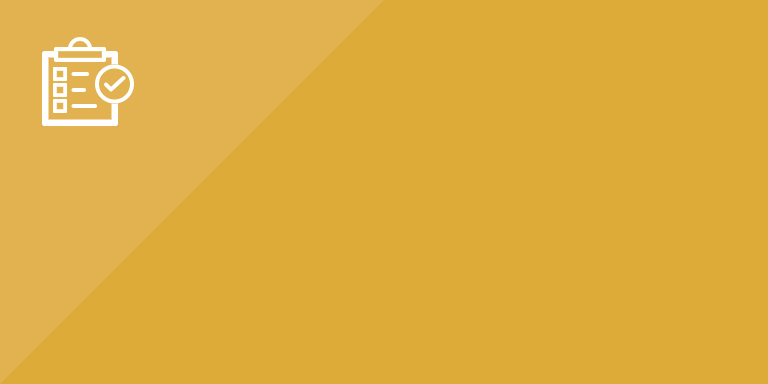
This background is drawn by a Shadertoy shader. Its source:

```glsl
// A gold field whose upper left corner is a paler triangle, carrying a
// white checklist icon. The icon is a union of distance functions on a
// grid with 384 units to the canvas height, y pointing down.

float box(vec2 p, vec2 halfSize, float radius) {
    vec2 d = abs(p) - halfSize + radius;
    return length(max(d, 0.0)) + min(max(d.x, d.y), 0.0) - radius;
}

float segment(vec2 p, vec2 a, vec2 b) {
    vec2 ab = b - a;
    return length(p - a - ab * clamp(dot(p - a, ab) / dot(ab, ab), 0.0, 1.0));
}

// Keeps only a band of the given width inside the edge of a shape
float innerOutline(float d, float width) {
    return max(d, -d - width);
}

float checklist(vec2 p) {
    // Board frame, cut away behind the clip and the badge
    float clip = box(p - vec2(80.0, 54.5), vec2(26.0, 7.5), 2.0);
    float badge = length(p - vec2(114.5, 84.0)) - 19.5;
    float icon = innerOutline(box(p - vec2(80.0, 88.5), vec2(38.0, 37.5), 2.5), 6.5);
    icon = max(icon, -min(clip, badge));

    // Clip with its half-round handle
    float handle = innerOutline(length(p - vec2(80.0, 49.0)) - 12.0, 4.0);
    icon = min(icon, max(handle, p.y - 49.0));
    icon = min(icon, innerOutline(clip, 4.2));

    // Three rows, each a square and a line of text
    for (int i = 0; i < 3; i++) {
        float y = 74.0 + 16.0 * float(i);
        float lineEnd = i == 0 ? 87.0 : (i == 1 ? 84.0 : 95.0);
        float square = box(p - vec2(60.0, y), vec2(7.0), 1.0);
        icon = min(icon, innerOutline(square, 3.8));
        icon = min(icon, segment(p, vec2(73.5, y), vec2(lineEnd, y)) - 2.0);
    }

    // Round badge with a tick
    icon = min(icon, innerOutline(badge, 4.0));
    float tick = min(segment(p, vec2(106.0, 84.5), vec2(111.0, 89.5)),
                     segment(p, vec2(111.0, 89.5), vec2(123.5, 78.0)));
    return min(icon, tick - 2.0);
}

void mainImage(out vec4 fragColor, in vec2 fragCoord) {
    vec2 uv = fragCoord / iResolution.y;
    vec2 grid = vec2(uv.x, 1.0 - uv.y) * 384.0;
    float pixel = 384.0 / iResolution.y;

    // Diagonal split from the lower left corner to the top edge
    float diagonal = (grid.x + grid.y - 384.0) * 0.7071;
    vec3 gold = vec3(0.867, 0.671, 0.22);
    vec3 paleGold = vec3(0.882, 0.698, 0.31);
    vec3 color = mix(gold, paleGold, clamp(0.5 - diagonal / pixel, 0.0, 1.0));

    float coverage = clamp(0.5 - checklist(grid) / pixel, 0.0, 1.0);
    color = mix(color, vec3(1.0), coverage);
    fragColor = vec4(color, 1.0);
}
```
